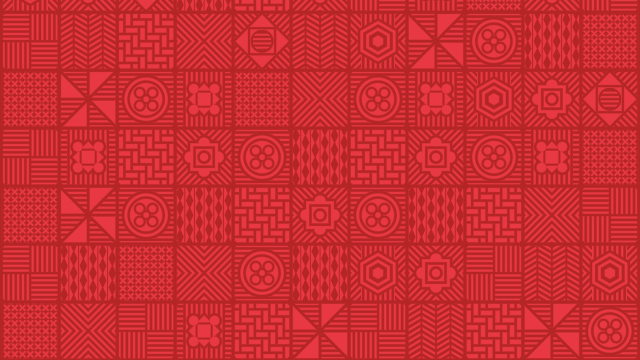
Give the GLSL for this pattern, as a WebGL 1 fragment shader.

```glsl
precision highp float;

uniform vec2 u_resolution;

#define TILE 0.161
#define OFFSET vec2(0.0035, 0.0)
#define BORDER 0.06
#define GAP 0.05
#define PITCH 0.17
#define DUTY 0.46
#define SEED 4.0
#define DARK vec3(0.705, 0.145, 0.15)
#define LIGHT vec3(0.905, 0.22, 0.265)

// Every motif returns a distance: positive is light, negative is dark.

float hash(vec2 p) {
    return fract(sin(dot(p + SEED, vec2(127.1, 311.7))) * 43758.5453);
}

float stripes(float x, float pitch) {
    return pitch * (0.5 * DUTY - abs(fract(x / pitch) - 0.5));
}

float ring(float d, float radius, float halfWidth) {
    return halfWidth - abs(d - radius);
}

// Lay a shape over a ground, parted by a dark halo.
float overlay(float ground, float outline, float shape) {
    return max(min(ground, -outline - 0.09), min(shape, outline));
}

float crossStitch(vec2 p) {
    vec2 q = abs(fract(p * 3.75 + 0.5) - 0.5);
    float arms = 0.13 - abs(q.x - q.y) * 0.7071;
    return min(arms, 0.42 - max(q.x, q.y)) / 3.75;
}

float saltire(vec2 a) {
    return stripes((a.x - a.y) * 0.7071, PITCH);
}

float quarterWeave(vec2 p) {
    float line = stripes(p.x * p.y > 0.0 ? p.x : p.y, 1.0 / 6.0);
    return min(line, min(abs(p.x), abs(p.y)) - 0.04);
}

float chevrons(vec2 p) {
    float fold = abs(fract(p.x) - 0.5);
    float divider = min(fold, 0.5 - fold) - 0.035;
    return min(stripes(p.y + 0.6 * fold, 0.2), divider);
}

float bricks(vec2 p) {
    vec2 g = p * 4.0;
    vec2 q = fract(g) - 0.5;
    float k = mod(floor(g.x) - floor(g.y), 4.0);
    float side = (k < 0.5 || k > 2.5) ? -0.5 : 0.5;
    bool flat_ = k < 1.5;
    q += flat_ ? vec2(side, 0.0) : vec2(0.0, side);
    vec2 room = (flat_ ? vec2(1.0, 0.5) : vec2(0.5, 1.0)) - abs(q);
    return min(room.x, room.y) / 4.0 - 0.045;
}

float pinwheel(vec2 p, vec2 a) {
    float seams = min(min(a.x, a.y), abs(a.x - a.y) * 0.7071) - GAP;
    bool solid = p.x * p.y * (a.y - a.x) > 0.0;
    return solid ? seams : min(seams, stripes(p.y, PITCH));
}

float diamondEye(vec2 p, vec2 a) {
    float diamond = 0.92 - a.x - a.y;
    float eye = length(p);
    float inside = eye < 0.33 ? stripes(p.y, 0.15) : eye - 0.4;
    inside = min(inside, -ring(max(a.x, a.y), 0.45, 0.04));
    return overlay(saltire(a), diamond * 0.7071, inside);
}

float smallStar(vec2 p, vec2 a) {
    float box = max(a.x, a.y);
    float diamond = (0.54 - a.x - a.y) * 0.7071;
    float petals = 0.17 - length(a - 0.36);
    float ground = a.x > 0.72 ? stripes(p.y, PITCH) : stripes(p.x, PITCH);
    float shape = max(min(diamond, -ring(box, 0.26, 0.035)), petals);
    return overlay(ground, max(diamond, petals), shape);
}

float hexagons(vec2 p, vec2 a) {
    float hex = max(a.x, a.x * 0.5 + a.y * 0.866);
    float rings = max(ring(hex, 0.56, 0.05), ring(hex, 0.36, 0.05));
    rings = max(rings, 0.18 - hex);
    float ground = a.x > 0.6 ? saltire(a) : stripes(p.x, PITCH);
    return overlay(ground, 0.61 - hex, rings);
}

float squareDot(vec2 a) {
    float box = max(a.x, a.y);
    float bumps = 0.2 - length(vec2(box - 0.48, min(a.x, a.y)));
    float outline = max(0.48 - box, bumps);
    float shape = min(-ring(box, 0.33, 0.045), -ring(length(a), 0.19, 0.045));
    return overlay(saltire(a), outline, shape);
}

float rosette(vec2 p, vec2 a) {
    float r = length(p);
    float petals = -ring(length(a - 0.22), 0.17, 0.04);
    float disc = min(min(0.56 - r, petals), -ring(r, 0.14, 0.04));
    return overlay(stripes(p.y, PITCH), 0.76 - r, max(ring(r, 0.7, 0.05), disc));
}

float beads(vec2 p) {
    float column = p.x * 3.0;
    float shift = 0.5 * mod(floor(column), 2.0);
    float bulge = abs(fract(p.y * 2.0 + shift) - 0.5) * 2.0;
    float cord = abs(fract(column) - 0.5) / 3.0;
    return min(cord - 0.02 - 0.11 * bulge, 0.15 - cord);
}

float motif(float id, vec2 p) {
    vec2 a = abs(p);
    if (id < 0.5) return crossStitch(p);
    if (id < 1.5) return saltire(a);
    if (id < 2.5) return quarterWeave(p);
    if (id < 3.5) return chevrons(p);
    if (id < 4.5) return bricks(p);
    if (id < 5.5) return pinwheel(p, a);
    if (id < 6.5) return diamondEye(p, a);
    if (id < 7.5) return smallStar(p, a);
    if (id < 8.5) return hexagons(p, a);
    if (id < 9.5) return squareDot(a);
    if (id < 10.5) return rosette(p, a);
    return beads(p);
}

void main() {
    vec2 grid = (gl_FragCoord.xy / u_resolution.y - OFFSET) / TILE;
    vec2 cell = floor(grid);
    vec2 p = fract(grid) * 2.0 - 1.0;
    // Neighbours draw from different groups, so no motif touches itself.
    float group = mod(cell.x + 2.0 * cell.y, 4.0);
    float d = motif(group + 4.0 * floor(3.0 * hash(cell)), p);
    // Dark frame with a small stud at each corner.
    vec2 edge = 1.0 - abs(p);
    d = min(d, min(min(edge.x, edge.y) - BORDER, length(edge) - 0.13));
    float pixel = 2.0 / (TILE * u_resolution.y);
    gl_FragColor = vec4(mix(DARK, LIGHT, smoothstep(-0.8 * pixel, 0.8 * pixel, d)), 1.0);
}
```
